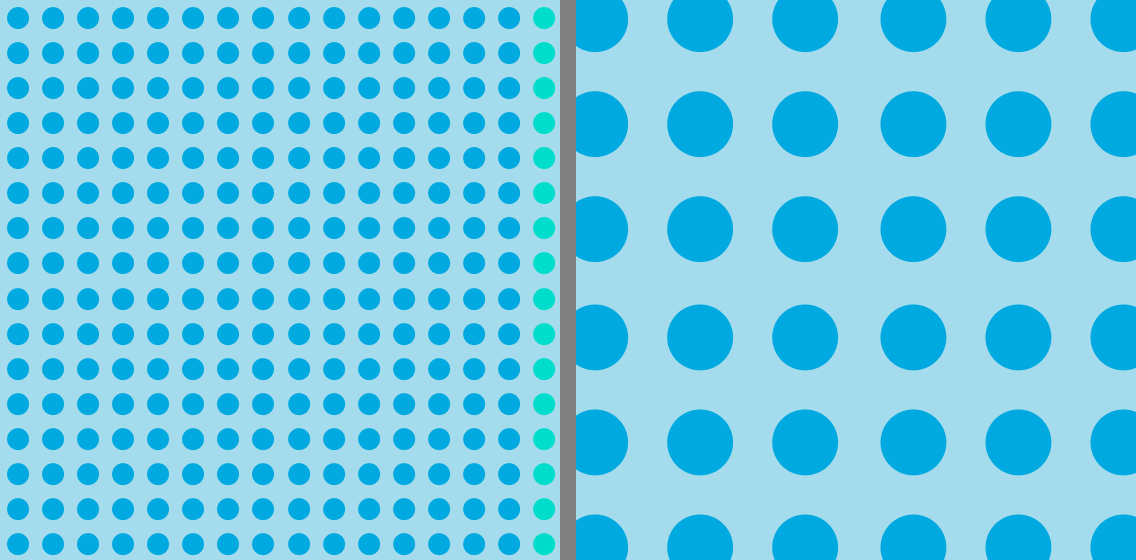
Left: the whole. Right: its middle third, enlarged.
Give the GLSL for this pattern, as a WebGL 2 fragment shader.

```glsl
#version 300 es
precision highp float;

#define REPEATS 16.0
#define DOT_RADIUS 0.0196
#define CENTER_SHIFT 0.00098
#define SEAM_WIDTH 0.00195
#define GROUND_COLOR vec3(0.643, 0.863, 0.929)
#define DOT_COLOR vec3(0.0, 0.663, 0.875)
#define ACCENT_COLOR vec3(0.0, 0.867, 0.792)

uniform vec2 u_resolution;
out vec4 fragColor;

// Signed distance to the dot at the middle of a grid cell
float dotDistance(vec2 gridPos) {
    vec2 fromCenter = (fract(gridPos * REPEATS) - 0.5) / REPEATS;
    return length(fromCenter) - DOT_RADIUS;
}

void main() {
    vec2 uv = gl_FragCoord.xy / u_resolution;
    float pixel = 1.0 / min(u_resolution.x, u_resolution.y);

    // Grid runs from the upper left, with a slightly wider gap at mid canvas
    vec2 gridPos = vec2(uv.x, 1.0 - uv.y);
    gridPos -= step(vec2(0.5 + SEAM_WIDTH), gridPos) * SEAM_WIDTH;
    gridPos -= CENTER_SHIFT;

    // The last column takes the accent colour
    float column = floor(gridPos.x * REPEATS);
    vec3 inkColor = mix(DOT_COLOR, ACCENT_COLOR, step(REPEATS - 1.0, column));

    // Edge smoothed over about one pixel
    float coverage = clamp(0.5 - dotDistance(gridPos) / pixel, 0.0, 1.0);
    fragColor = vec4(mix(GROUND_COLOR, inkColor, coverage), 1.0);
}
```
